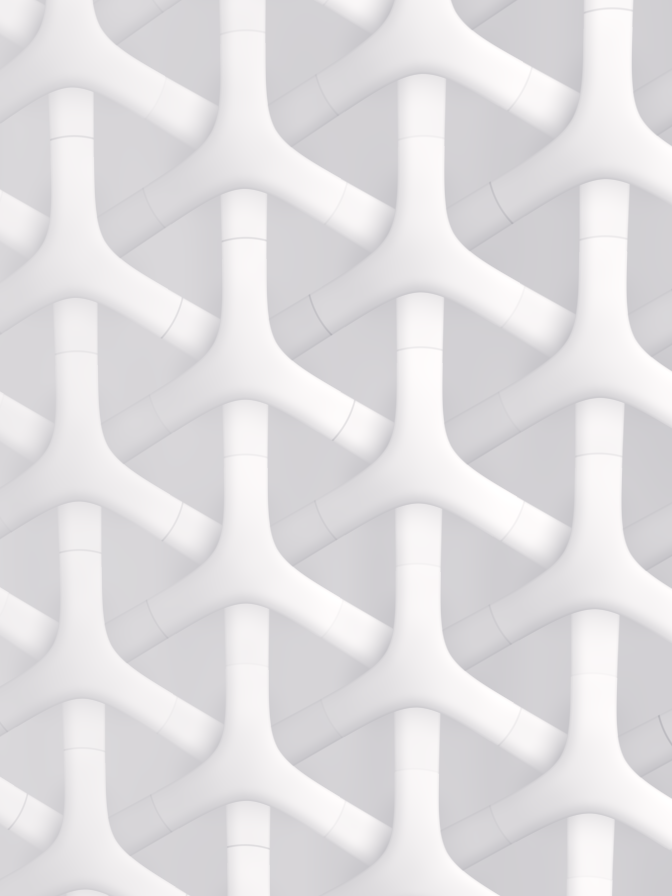
Give the GLSL for this pattern, as a Shadertoy shader.

```glsl
float hash(vec2 p) {
    vec3 q = fract(p.xyx * vec3(0.1031, 0.103, 0.0973));
    q += dot(q, q.yzx + 33.33);
    return fract((q.x + q.y) * q.z);
}

float noise(vec2 p) {
    vec2 i = floor(p), f = fract(p);
    f = f * f * (3.0 - 2.0 * f);
    return mix(mix(hash(i), hash(i + vec2(1, 0)), f.x),
               mix(hash(i + vec2(0, 1)), hash(i + 1.0), f.x), f.y);
}

// Three-armed hub: returns edge distance and tone
vec2 tripod(vec2 p, vec2 id, float px) {
    // Pick the arm whose sector holds the point
    vec2 axis = vec2(0, 1);
    float arm = 0.0;
    for (int i = 1; i < 3; i++) {
        vec2 dir = vec2(i == 1 ? 0.866 : -0.866, -0.5);
        if (dot(p, dir) > dot(p, axis)) {
            axis = dir;
            arm = float(i);
        }
    }
    vec2 across = vec2(axis.y, -axis.x);
    float along = dot(p, axis);
    float side = dot(p, across);

    // The arm flares into the hub
    float flare = 0.056 * exp((0.09 - along) / 0.097);
    vec2 slope = normalize(vec2(min(flare / 0.097, 0.577), 1.0));
    float edge = (abs(side) - 0.1 - 0.02 * along - flare) * slope.y;

    // Broad light from the upper right, plus rounded rims
    float tone = mix(0.85, 0.985, smoothstep(-0.4, 0.28, dot(p, vec2(0.8, 0.5))));
    vec2 normal = axis * slope.x + across * sign(side) * slope.y;
    float rim = smoothstep(-0.1, 0.0, edge);
    tone += rim * rim * (0.07 * dot(normal, vec2(0.5, 0.6)) - 0.035);
    tone -= 0.03 * smoothstep(-0.014, 0.0, edge);

    // Curved joint, placed and weathered differently on each arm
    float wear = hash(id * 3.0 + arm + 41.0);
    float joint = along - 0.5 - 0.09 * wear + 1.2 * side * side;
    tone -= (0.015 + 0.09 * wear * wear) * smoothstep(0.004 + px, 0.0, abs(joint));
    tone -= 0.012 * smoothstep(-px, px, joint);

    tone += 0.016 * (hash(id + 17.0) - 0.5);
    tone += 0.014 * (noise(p * 7.0 + id * 5.0) - 0.5);
    return vec2(max(edge, along - 0.95), tone);
}

void mainImage(out vec4 fragColor, in vec2 fragCoord) {
    vec2 uv = fragCoord / iResolution.xy;

    // Slight perspective: the weave grows toward the upper right
    vec2 q = (fragCoord - 0.5 * iResolution.xy) / iResolution.y + vec2(0.005, 0.0);
    float scale = 0.1936 + dot(q, vec2(0.018, 0.014));
    vec2 p = q / scale * vec2(0.866, 0.836) - vec2(0.433, 0.917);
    float px = 0.85 / (iResolution.y * scale);

    // Wall behind the weave
    float tone = 0.835 - 0.02 * uv.x + 0.025 * (noise(p * vec2(5.0, 1.3)) - 0.5);

    // Whole tripods first, then hubs again so that they cover the arm tips
    float column = round(p.x / 0.866);
    for (int pass = 0; pass < 2; pass++)
    for (int i = -1; i <= 1; i++)
    for (int j = -1; j <= 1; j++) {
        float m = column + float(i);
        float shift = 0.5 * mod(m, 2.0);
        float n = round(p.y - shift) + float(j);
        vec2 local = p - vec2(0.866 * m, n + shift);
        float radius = length(local);
        vec2 shape = tripod(local, vec2(m, n) + 20.0, px);
        float cover = smoothstep(px, -px, shape.x);

        if (pass == 1) {
            // Contact shadow, deepest at the upper left of a hub
            float facing = max(dot(local / max(radius, 0.001), vec2(-0.866, 0.5)), 0.0);
            float near = max(1.0 - max(shape.x, 0.0) / 0.17, 0.0);
            float shade = near * near * (0.3 + 0.65 * pow(facing, 4.0));
            tone = mix(tone, 0.755, shade * smoothstep(0.46, 0.3, radius));
            cover *= step(radius, 0.5);
        }
        tone = mix(tone, shape.y, cover);
    }

    // Pale haze on the left
    tone = mix(tone, 0.875, 0.3 * smoothstep(0.7, 0.0, uv.x));

    vec3 color = mix(vec3(0.745, 0.74, 0.76), vec3(0.99, 0.98, 0.98), (tone - 0.745) / 0.24);
    fragColor = vec4(clamp(color, 0.0, 1.0), 1.0);
}
```
